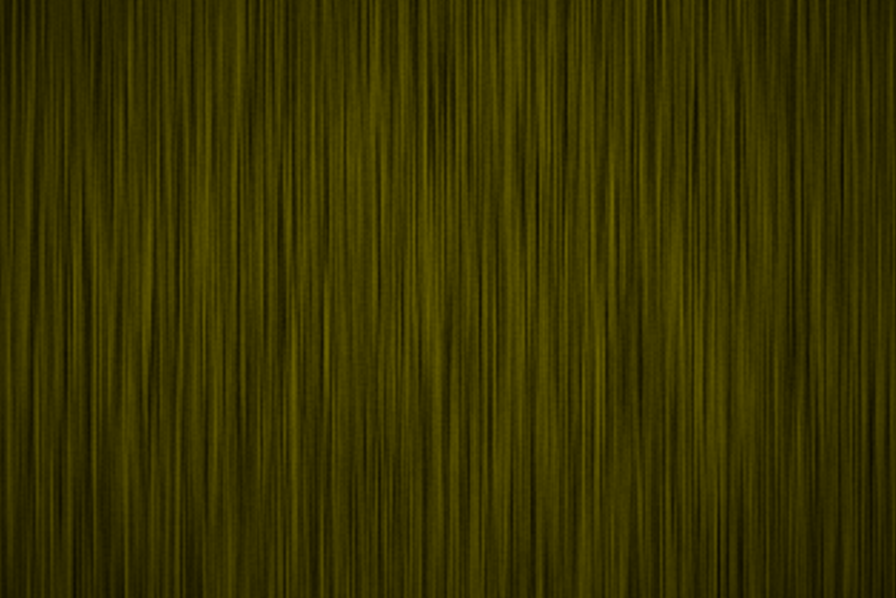
This texture is drawn by a Shadertoy shader. Its source:

```glsl
// Dark olive brushed surface: fine vertical streaks under a soft vignette.
// Layers of stretched value noise, each column shifted at random and set off
// against its neighbours to keep the lines thin, plus a faint grain.

#define BASE_TONE 0.256
#define STREAK_CONTRAST 0.81
#define GRAIN_CONTRAST 0.075
#define FINE_STREAKS vec2(208.0, 5.2)
#define MID_STREAKS vec2(128.0, 4.0)
#define SHORT_STREAKS vec2(200.0, 22.0)
#define LAYER_WEIGHTS vec3(0.45, 0.39, 0.12)
#define COLUMN_SEPARATION 0.14
#define GRAIN_CELLS 210.0
#define VIGNETTE_CENTER vec2(0.5, 0.55)
#define VIGNETTE_FALLOFF vec2(1.0, 0.75)

// Random value in -1..1 for a grid cell
float hash(vec2 cell, float seed) {
    uvec3 q = uvec3(ivec3(vec3(cell, seed)) + 4096);
    uint h = q.x * 1597334673u ^ q.y * 3812015801u ^ q.z * 2798796415u;
    h = (h ^ (h >> 15)) * 2246822519u;
    h = (h ^ (h >> 13)) * 3266489917u;
    h ^= h >> 16;
    return float(h >> 8) / 8388608.0 - 1.0;
}

// Smooth noise along one column, started at a random height
float columnNoise(float column, float y, float seed) {
    y += 20.0 * hash(vec2(column, -70.0), seed);
    float row = floor(y);
    return mix(hash(vec2(column, row), seed),
               hash(vec2(column, row + 1.0), seed),
               smoothstep(0.0, 1.0, y - row));
}

// Blend of neighbouring columns, each pushed away from those beside it
float streaks(vec2 p, float seed) {
    float column = floor(p.x);
    float before = columnNoise(column - 1.0, p.y, seed);
    float left = columnNoise(column, p.y, seed);
    float right = columnNoise(column + 1.0, p.y, seed);
    float after = columnNoise(column + 2.0, p.y, seed);
    return mix(left - COLUMN_SEPARATION * (before + right),
               right - COLUMN_SEPARATION * (left + after),
               smoothstep(0.0, 1.0, p.x - column));
}

// Isotropic value noise
float grain(vec2 p, float seed) {
    vec2 cell = floor(p);
    vec2 f = smoothstep(0.0, 1.0, p - cell);
    float low = mix(hash(cell, seed), hash(cell + vec2(1, 0), seed), f.x);
    float high = mix(hash(cell + vec2(0, 1), seed), hash(cell + 1.0, seed), f.x);
    return mix(low, high, f.y);
}

void mainImage(out vec4 fragColor, in vec2 fragCoord) {
    vec2 p = fragCoord / iResolution.y;
    vec2 uv = fragCoord / iResolution.xy;

    // Brushed streaks: two long layers and a short, broken one
    vec3 layers = vec3(streaks(p * FINE_STREAKS, 1.0),
                       streaks(p * MID_STREAKS, 2.0),
                       streaks(p * SHORT_STREAKS, 3.0));
    float brushed = dot(LAYER_WEIGHTS, layers);

    // Darkening towards the edges
    vec2 offset = uv - VIGNETTE_CENTER;
    float vignette = 1.0 - dot(VIGNETTE_FALLOFF, offset * offset);

    float relief = 1.0 + STREAK_CONTRAST * brushed
                 + GRAIN_CONTRAST * grain(p * GRAIN_CELLS, 4.0);
    float tone = BASE_TONE * vignette * relief;

    // Olive tint, with green slightly weaker in the shadows
    vec3 olive = vec3(tone, 0.93 * tone - 0.005, 0.0);
    fragColor = vec4(clamp(olive, 0.0, 1.0), 1.0);
}
```
